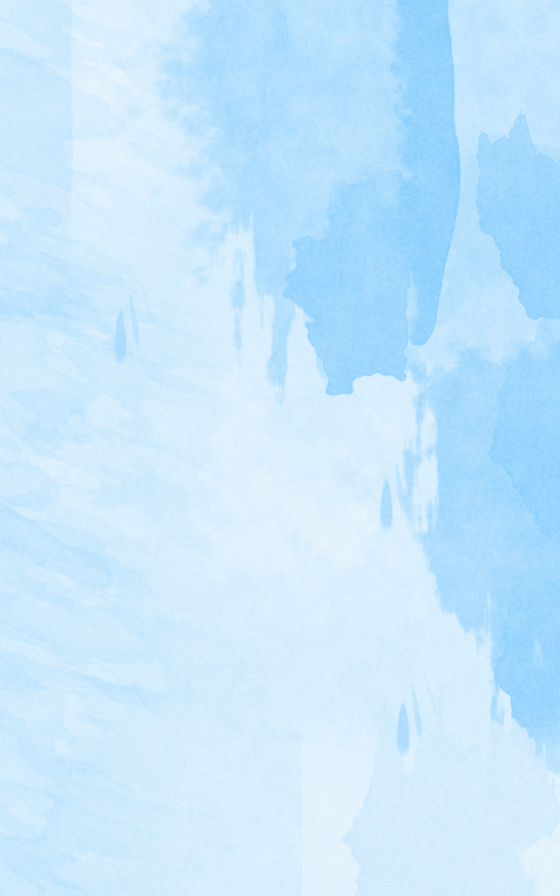
A WebGL 1 fragment shader for this background:

```glsl
precision highp float;
uniform vec2 u_resolution;

#define PALE vec3(0.93, 0.968, 0.993)
#define DEEP vec3(0.53, 0.807, 0.99)
#define CRISP 0.0025
#define RIM 0.08
#define GRAIN 0.12
#define WOBBLE 0.06
#define HEIGHT 1.6

float hash(vec2 p) {
    vec3 q = fract(vec3(p.xyx) * 0.1031);
    q += dot(q, q.yzx + 33.33);
    return fract((q.x + q.y) * q.z);
}

float noise(vec2 p) {
    vec2 i = floor(p), f = fract(p);
    f = f * f * (3.0 - 2.0 * f);
    return mix(mix(hash(i), hash(i + vec2(1, 0)), f.x),
               mix(hash(i + vec2(0, 1)), hash(i + vec2(1, 1)), f.x), f.y);
}

float fbm(vec2 p) {
    float sum = 0.0, weight = 0.5;
    for (int i = 0; i < 5; i++) {
        sum += weight * noise(p);
        p = p * 2.03 + 17.3;
        weight *= 0.5;
    }
    return sum / 0.97;
}

float roundBox(vec2 p, vec2 halfSize, float radius) {
    vec2 q = abs(p) - halfSize + radius;
    return length(max(q, 0.0)) + min(max(q.x, q.y), 0.0) - radius;
}

float cover(float dist, float softness) {
    return 1.0 - smoothstep(-softness, softness, dist);
}

// Lays a wash of the given tone, with pigment gathered along its edge
float pool(float tone, float dist, float level, float opacity) {
    float inside = cover(dist, CRISP);
    float rim = RIM * smoothstep(-0.01, 0.0, dist);
    return mix(tone, level + rim, inside * opacity);
}

// A teardrop, narrow at the top
float drip(vec2 p) {
    return (length(vec2(p.x * (4.5 - 40.0 * p.y), p.y)) - 0.045) * 0.25;
}

// A drip followed by thinner, fainter marks
float dripGroup(float tone, vec2 p) {
    for (int i = 0; i < 3; i++) {
        float k = float(i);
        vec2 q = p - vec2(0.024, -0.03) * k;
        q.x -= 0.15 * k * q.y;
        tone = mix(tone, 0.7, cover(drip(q * vec2(1.0 + k, 1.0)), CRISP) * (0.8 - 0.32 * k));
    }
    return tone;
}

// A layer with one crisp side that thins out away from it
float stroke(float field) {
    return smoothstep(0.5, 0.512, field) * (1.0 - 0.8 * smoothstep(0.51, 0.68, field));
}

void main() {
    // x runs 0..1 across, y runs 0..HEIGHT downwards
    vec2 uv = gl_FragCoord.xy / u_resolution;
    vec2 p = vec2(uv.x, (1.0 - uv.y) * HEIGHT);
    float cloud = fbm(p * 5.0);
    float mottle = fbm(p * 26.0 + 9.0);
    float brush = fbm(p * vec2(26.0, 5.0) + 3.0);
    vec2 warped = p + WOBBLE * (vec2(fbm(p * 10.0 + 40.0), fbm(p * 10.0 + 71.0)) - 0.5) * 2.0;
    float ragged = 0.16 * (mottle - 0.5) + 0.22 * (cloud - 0.5);

    // Pale ground with slanted strokes on the left
    float left = 1.0 - smoothstep(0.15, 0.48, p.x + 0.3 * (cloud - 0.5));
    float tone = 0.175 + 0.07 * left + 0.08 * (cloud - 0.5);
    vec2 slant = vec2(dot(p, vec2(0.93, 0.37)), dot(p, vec2(-0.37, 0.93)));
    for (int i = 0; i < 3; i++) {
        float k = float(i);
        float field = fbm(slant * vec2(2.2 + k, 6.0 + 3.0 * k) + 13.0 * k);
        tone += 0.09 * left * stroke(field);
        tone += 0.03 * (1.0 - left) * stroke(fbm(p * vec2(5.0, 3.0 + k) + 29.0 * k));
    }
    float scratch = noise(slant * vec2(7.0, 38.0) + 51.0) + 0.3 * (mottle - 0.5);
    tone -= 0.07 * left * smoothstep(0.77, 0.82, scratch);
    vec2 glow = (p - vec2(0.18, 0.2)) * vec2(9.0, 4.0);
    tone -= 0.16 * exp(-dot(glow, glow)) * smoothstep(0.124, 0.13, p.x + 0.02 * (brush - 0.5));
    tone -= 0.06 * cover(roundBox(warped - vec2(0.52, 0.84), vec2(0.13), 0.06) + ragged, 0.02);

    // Broad upper wash with a brushed lower fringe
    vec2 fringe = warped + vec2(-0.14 * p.y, 0.5 * (brush - 0.5));
    float dist = roundBox(fringe - vec2(0.53, 0.12), vec2(0.24, 0.45), 0.08);
    float wash = cover(dist + ragged, 0.04);
    tone = mix(tone, 0.54 + 0.3 * (cloud - 0.5) + 0.22 * (mottle - 0.5), wash);
    tone += 0.08 * wash * stroke(fbm(p * vec2(9.0, 6.0) + 23.0));

    // Soft tints on the right
    float upper = smoothstep(0.72, 0.79, warped.x) * cover(warped.y - 0.66, 0.05);
    tone = mix(tone, 0.42 + 0.22 * (mottle - 0.5), upper);
    dist = roundBox(warped - vec2(0.92, 0.4), vec2(0.16, 0.15), 0.08);
    tone = mix(tone, 0.6, 0.8 * cover(dist + ragged, 0.025));
    float slope = 0.755 + 0.15 * smoothstep(0.85, 1.3, p.y) + 0.22 * (brush - 0.5);
    float lower = smoothstep(-0.02, 0.02, warped.x - slope - 0.5 * ragged)
                * smoothstep(0.62, 0.66, warped.y + 0.5 * ragged)
                * cover(warped.y + 0.4 * (brush - 0.5) - 1.27, 0.03);
    tone = mix(tone, 0.68 + 0.24 * (cloud - 0.5) + 0.2 * (mottle - 0.5), lower);

    // Deep pools stepping down the right side, spiky on top and narrowing below
    for (int i = 0; i < 3; i++) {
        float k = float(i);
        vec2 q = warped - vec2(0.99 + 0.01 * k, 0.4 + 0.38 * k);
        q.y -= 0.25 * (brush - 0.5) * smoothstep(0.05, -0.1, q.y);
        q.x *= 1.0 + 0.5 * smoothstep(0.0, 0.17, q.y);
        float edge = roundBox(q, vec2(0.125 - 0.01 * k, 0.17 + 0.012 * k), 0.08);
        tone = pool(tone, edge, 0.82 + 0.12 * (mottle - 0.5), mix(0.7 - 0.25 * k, 1.0, smoothstep(-0.12, 0.06, q.y)));
    }

    // Central pool and the long tapering column beside it
    vec2 centred = warped - vec2(0.645, 0.5);
    centred.x *= 1.0 + 0.7 * smoothstep(0.08, 0.2, centred.y);
    dist = roundBox(centred, vec2(0.1, 0.19), 0.05);
    float body = 0.76 + 0.12 * (cloud - 0.5) + 0.12 * (mottle - 0.5);
    tone = pool(tone, dist, body, smoothstep(0.28, 0.46, p.y + ragged));
    vec2 bent = mix(p, warped, 0.12) - vec2(0.742 + 0.022 * sin(4.6 * p.y), 0.2);
    bent.x *= 1.0 + 1.1 * smoothstep(0.15, 0.42, bent.y);
    dist = roundBox(bent, vec2(0.056, 0.415), 0.05);
    tone = pool(tone, dist, 0.86 + 0.12 * (mottle - 0.5), smoothstep(-0.06, -0.02, bent.x + 0.1 * (mottle - 0.5)));

    // Pale lower corner with a stained patch
    float strip = smoothstep(0.543, 0.548, p.x + 0.01 * cloud) * smoothstep(1.25, 1.42, warped.y);
    tone = mix(tone, 0.09, 0.85 * strip);
    vec2 stain = warped - vec2(0.83, 1.53);
    stain.y -= 0.35 * (brush - 0.5) * smoothstep(0.0, -0.15, stain.y);
    dist = roundBox(stain, vec2(0.18, 0.24), 0.1);
    tone = pool(tone, dist, 0.25 + 0.14 * (cloud - 0.5), 0.85);
    tone = pool(tone, roundBox(warped - vec2(1.02, 1.6), vec2(0.08, 0.1), 0.04), 0.06, 0.8);

    // Small drips
    tone = dripGroup(tone, p - vec2(0.215, 0.6));
    for (int i = 0; i < 3; i++) {
        tone = dripGroup(tone, p - vec2(0.66, 0.5) - vec2(0.03, 0.4) * float(i));
    }

    // Paper grain
    tone += GRAIN * (0.5 + tone) * (noise(p * 230.0) - 0.5) + 0.05 * (mottle - 0.5);
    gl_FragColor = vec4(mix(PALE, DEEP, clamp(tone, 0.0, 1.1)), 1.0);
}
```
